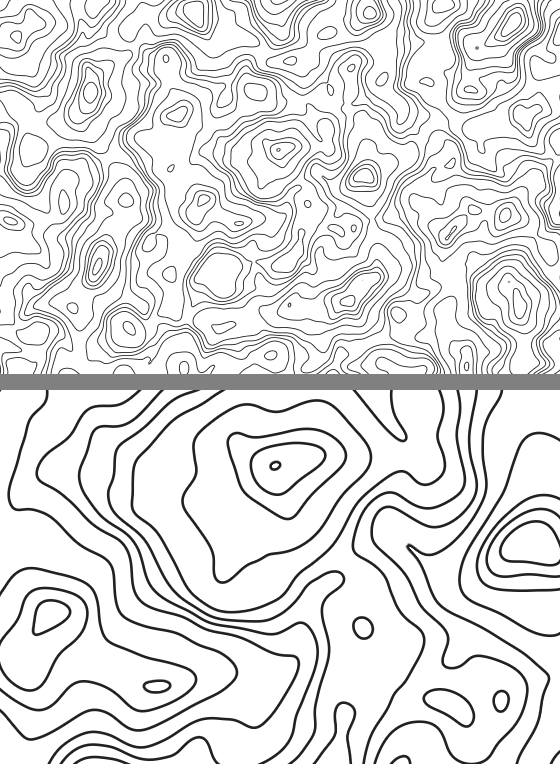
Top, the full canvas; bottom, a detail of the centre.
Give the GLSL for this pattern, as a WebGL 1 fragment shader.

```glsl
precision highp float;
// Topographic contour map: thin dark isolines of a smooth random terrain.
// The terrain is warped gradient noise in a few octaves, mildly terraced so
// lines bunch into bands; each line is drawn by distance = level / slope.

uniform vec2 u_resolution;

#define TERRAIN_SCALE 4.2     // noise cells per canvas height
#define OCTAVE_GAIN 0.33      // strength of each finer octave
#define LEVELS 11.0           // contour levels per unit of height
#define TERRACE_PERIOD 5.0    // levels per terrace
#define TERRACE_DEPTH 0.42    // bunching of lines, monotone below 0.79
#define WARP_SCALE 12.0       // wiggles per canvas height
#define WARP_AMOUNT 0.022     // wiggle size in canvas heights
#define LINE_WIDTH 0.00235    // stroke width in canvas heights
#define SLOPE_STEP 0.0012     // sampling step for the slope
#define INK vec3(0.13)
#define PAPER vec3(1.0)

const float TAU = 6.2831853;

vec2 hash22(vec2 cell) {
    vec3 q = fract(cell.xyx * vec3(0.1031, 0.1030, 0.0973));
    q += dot(q, q.yzx + 33.33);
    return fract((q.xx + q.yz) * q.zy);
}

// Contribution of one lattice corner: random unit slope times offset
float corner(vec2 cell, vec2 offset) {
    vec2 slope = normalize(hash22(cell) - 0.5001);
    return dot(slope, offset);
}

float gradientNoise(vec2 p) {
    vec2 cell = floor(p);
    vec2 f = p - cell;
    vec2 s = f * f * f * (f * (f * 6.0 - 15.0) + 10.0);
    vec2 e = vec2(1.0, 0.0);
    float low = mix(corner(cell, f), corner(cell + e, f - e), s.x);
    float high = mix(corner(cell + e.yx, f - e.yx),
                     corner(cell + e.xx, f - e.xx), s.x);
    return mix(low, high, s.y);
}

// Terrain height, measured in contour levels
float terrain(vec2 p) {
    // Small warp makes neighbouring lines wiggle together
    vec2 w = p * WARP_SCALE;
    p += WARP_AMOUNT * vec2(gradientNoise(w + 71.3), gradientNoise(w + 137.8));

    // Octaves, rotated against each other to hide the lattice
    mat2 turn = 2.05 * mat2(0.8, 0.6, -0.6, 0.8);
    vec2 q = p * TERRAIN_SCALE + vec2(23.4, 51.7);
    float height = 0.0;
    float gain = 1.0;
    for (int i = 0; i < 3; i++) {
        height += gain * gradientNoise(q);
        q = turn * q + 19.1;
        gain *= OCTAVE_GAIN;
    }

    // Terracing alternates plateaus and steep bands
    height *= LEVELS;
    return height + TERRACE_DEPTH * sin(height * TAU / TERRACE_PERIOD);
}

void main() {
    vec2 p = gl_FragCoord.xy / u_resolution.y;
    float pixel = 1.0 / u_resolution.y;

    // Slope by central differences
    vec2 e = vec2(SLOPE_STEP, 0.0);
    vec2 slope = vec2(terrain(p + e) - terrain(p - e),
                      terrain(p + e.yx) - terrain(p - e.yx)) / (2.0 * SLOPE_STEP);

    // Distance to the nearest contour line, in canvas heights
    float toLevel = abs(fract(terrain(p)) - 0.5);
    float dist = toLevel / max(length(slope), 0.5);

    // Share of the pixel covered by the stroke
    float cover = clamp((0.5 * (LINE_WIDTH + pixel) - dist) / pixel,
                        0.0, min(1.0, LINE_WIDTH / pixel));
    gl_FragColor = vec4(mix(PAPER, INK, cover), 1.0);
}
```
